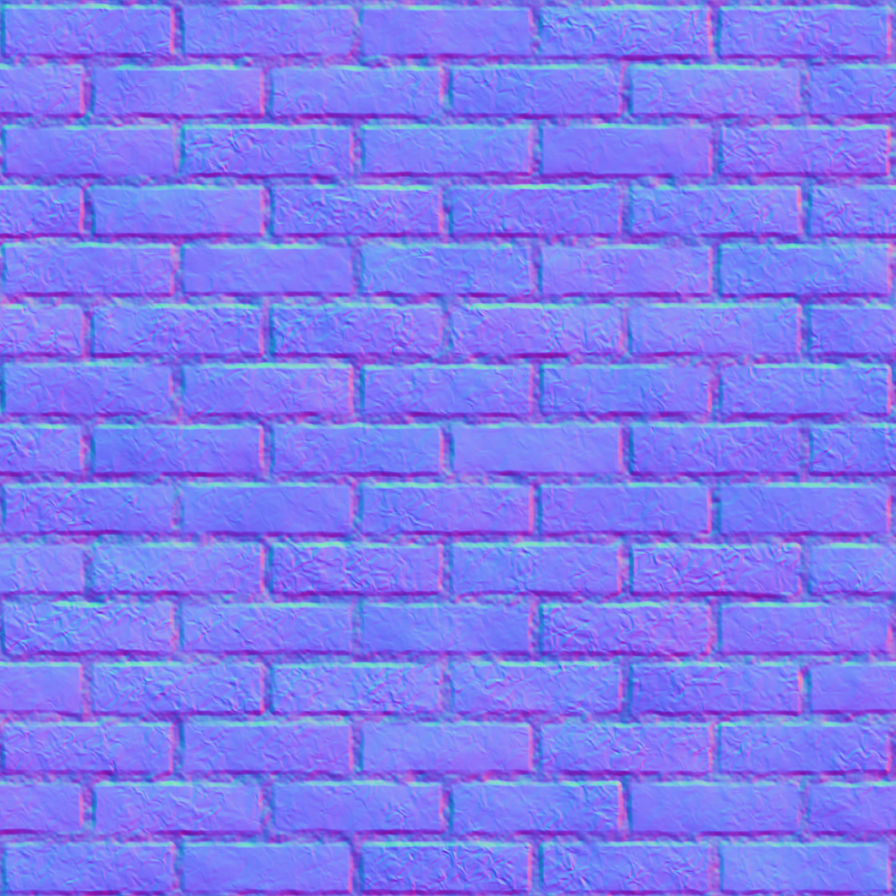
Write a WebGL 2 fragment shader that draws this texture map.

```glsl
#version 300 es
precision highp float;

uniform vec2 u_resolution;
out vec4 fragColor;

const vec2 GRID = vec2(5.0, 15.0);           // bricks across and down
const vec2 GRID_SHIFT = vec2(0.01, 0.03);    // in cells
const vec2 HALF_BRICK = vec2(0.0942, 0.0272);
const vec2 DOME = vec2(0.2, 1.9);            // curvature of the faces
const float CORNER_RADIUS = 0.004;
const float BEVEL = 0.0036;
const float BRICK_HEIGHT = 0.0066;

float hash(vec2 p) {
    return fract(sin(dot(p, vec2(127.1, 311.7))) * 43758.5453);
}

// Value noise that wraps over the unit square
float tiledNoise(vec2 uv, float cells, float seed) {
    vec2 p = uv * cells;
    vec2 i = floor(p);
    vec2 f = fract(p);
    f = f * f * (3.0 - 2.0 * f);
    vec2 lo = mod(i, cells) + seed;
    vec2 hi = mod(i + 1.0, cells) + seed;
    float bottom = mix(hash(lo), hash(vec2(hi.x, lo.y)), f.x);
    float top = mix(hash(vec2(lo.x, hi.y)), hash(hi), f.x);
    return mix(bottom, top, f.y);
}

vec2 tiledNoise2(vec2 uv, float cells, float seed) {
    return vec2(tiledNoise(uv, cells, seed), tiledNoise(uv, cells, seed + 70.0)) - 0.5;
}

float roundedBox(vec2 p, vec2 halfSize, float radius) {
    vec2 q = abs(p) - halfSize + radius;
    return length(max(q, 0.0)) + min(max(q.x, q.y), 0.0) - radius;
}

// xy: position from the brick centre in canvas units, zw: brick id
vec4 brickCell(vec2 uv) {
    vec2 cell = uv * GRID + GRID_SHIFT;
    float row = mod(floor(cell.y), GRID.y);
    cell.x += 0.5 * mod(row, 2.0);
    vec2 local = (fract(cell) - 0.5) / GRID;
    return vec4(local, mod(floor(cell.x), GRID.x), row);
}

// 1 on a brick, 0 in the mortar, with an uneven outline
float brickMask(vec2 uv, vec4 brick) {
    vec2 offset = vec2(hash(brick.zw + 1.3), hash(brick.zw + 5.9)) - 0.5;
    vec2 growth = vec2(hash(brick.zw + 8.1), hash(brick.zw + 2.7)) - 0.5;
    float d = roundedBox(brick.xy - 0.0012 * offset,
                         HALF_BRICK + 0.0010 * growth, CORNER_RADIUS);
    d += 0.0020 * (tiledNoise(uv, 40.0, 51.0) - 0.5);
    d += 0.0012 * (tiledNoise(uv, 120.0, 57.0) - 0.5);
    return smoothstep(BEVEL, -BEVEL, d);
}

float mortarHeight(vec2 uv) {
    return 0.0050 * tiledNoise(uv, 58.0, 3.0)
         + 0.0024 * tiledNoise(uv, 130.0, 9.0)
         + 0.0010 * tiledNoise(uv, 230.0, 17.0);
}

float faceHeight(vec2 uv, float roughness) {
    vec2 warped = uv + 0.008 * tiledNoise2(uv, 90.0, 61.0);
    float patches = smoothstep(0.3, 0.7, tiledNoise(uv, 34.0, 5.0));
    float wear = roughness * mix(0.45, 1.0, patches);
    float swell = 0.0024 * tiledNoise(uv, 26.0, 21.0)
                + 0.0010 * tiledNoise(warped, 70.0, 27.0);
    float grain = 0.0015 * tiledNoise(warped, 150.0, 31.0)
                + 0.0013 * tiledNoise(warped, 236.0, 37.0);
    float pits = 0.0009 * smoothstep(0.5, 0.95, tiledNoise(warped, 118.0, 41.0));
    return swell + wear * (grain - pits);
}

float wallHeight(vec2 uv) {
    vec4 brick = brickCell(uv);
    float roughness = mix(0.3, 1.05, hash(brick.zw + 4.4));
    float top = BRICK_HEIGHT - dot(DOME, brick.xy * brick.xy) + faceHeight(uv, roughness);
    return mix(mortarHeight(uv), top, brickMask(uv, brick));
}

vec2 wallSlope(vec2 uv, float reach) {
    vec2 e = vec2(reach, 0.0);
    return vec2(wallHeight(uv + e.xy) - wallHeight(uv - e.xy),
                wallHeight(uv + e.yx) - wallHeight(uv - e.yx)) / (2.0 * reach);
}

// Gentle lean of each brick, the mortar and the wall as a whole
vec2 broadLean(vec2 uv, vec2 id, float mask) {
    vec2 brickLean = 0.12 * (vec2(hash(id + 6.2), hash(id + 9.5)) - 0.5);
    vec2 mortarLean = vec2(-0.04, -0.16) + 0.35 * tiledNoise2(uv, 36.0, 83.0);
    return mix(mortarLean, brickLean, mask) + 0.20 * tiledNoise2(uv, 14.0, 91.0);
}

void main() {
    vec2 uv = gl_FragCoord.xy / u_resolution;
    vec4 brick = brickCell(uv);
    float mask = brickMask(uv, brick);
    vec2 lean = broadLean(uv, brick.zw, mask);
    vec3 normal = normalize(vec3(lean - wallSlope(uv, 0.0009), 1.0));

    // Encode the direction as colour, dimmer in the joints and undersides
    vec3 colour = 0.5 + 0.5 * normal;
    colour.b *= mix(0.91, 0.98, mask);
    colour.b -= 0.10 * max(-normal.y - 0.15, 0.0);
    fragColor = vec4(colour, 1.0);
}
```
